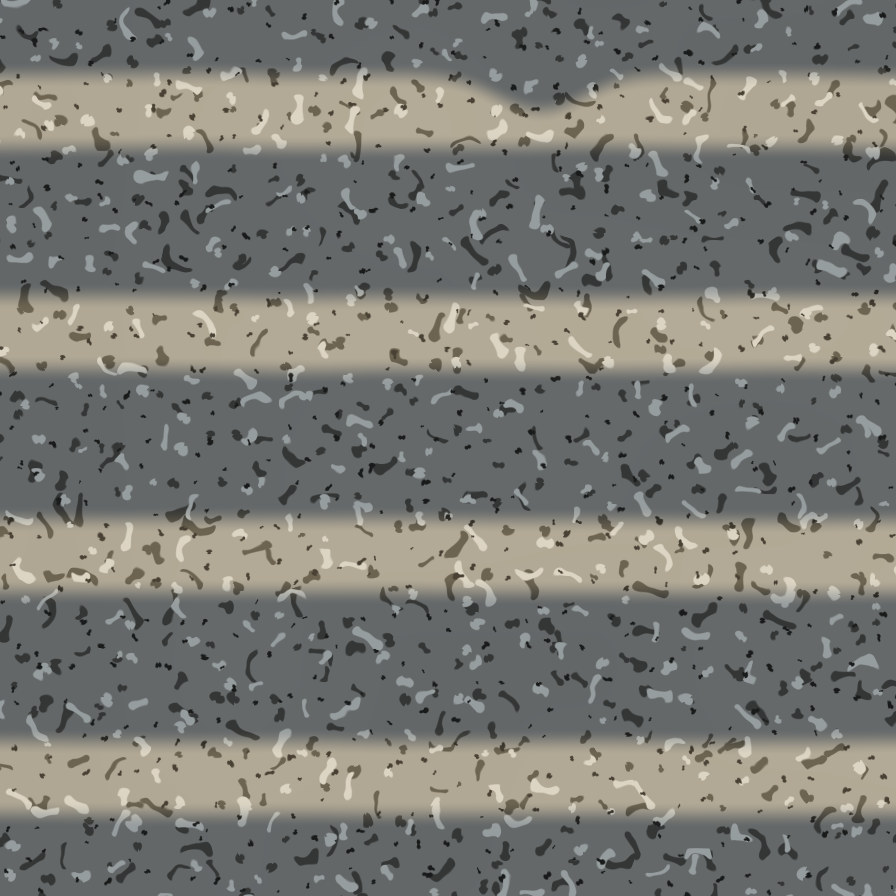
Write a three.js fragment shader that draws this texture.

```glsl
// Speckled grey rubber with four soft cream stripes, the top one sagging at one spot.
// Stripes are repeated soft bands; flecks are bent, waisted capsules scattered on
// jittered grids in a warped domain, and take their colour from the ground below.
varying vec2 vUv;

// Stripes
const float STRIPE_COUNT = 4.0;
const float STRIPE_PERIOD = 0.2483;
const float FIRST_STRIPE = 0.1310;
const float STRIPE_HALF = 0.0405;
const float STRIPE_SOFT = 0.0150;
const float SAG_X = 0.605;
const float SAG_WIDTH = 0.070;
const float SAG_DEPTH = 0.040;

// Flecks: cells across, then smallest and largest radius, then longest half length
const float LIGHT_CELLS = 21.0;
const float DARK_CELLS = 24.0;
const float SPECK_CELLS = 27.0;
const vec3 LIGHT_SIZE = vec3(0.0028, 0.0064, 0.0140);
const vec3 DARK_SIZE = vec3(0.0024, 0.0062, 0.0150);
const vec3 SPECK_SIZE = vec3(0.0010, 0.0030, 0.0022);
const float WARP_SCALE = 85.0;
const float WARP_AMOUNT = 0.0055;
const float EDGE = 0.0011;

// Colours, on the grey ground and on the stripes
const vec3 GREY = vec3(0.393, 0.408, 0.412);
const vec3 CREAM = vec3(0.695, 0.660, 0.585);
const vec3 LIGHT_ON_GREY = vec3(0.590, 0.615, 0.620);
const vec3 LIGHT_ON_CREAM = vec3(0.865, 0.835, 0.765);
const vec3 DARK_ON_GREY = vec3(0.205, 0.212, 0.208);
const vec3 DARK_ON_CREAM = vec3(0.425, 0.390, 0.315);
const vec3 SPECK_ON_GREY = vec3(0.100, 0.105, 0.105);
const vec3 SPECK_ON_CREAM = vec3(0.285, 0.255, 0.200);
const float TONE_DRIFT = 0.025;

float hash(vec2 p) {
  return fract(sin(dot(p, vec2(127.1, 311.7))) * 43758.5453);
}

float noise(vec2 p) {
  vec2 i = floor(p);
  vec2 f = fract(p);
  f = f * f * (3.0 - 2.0 * f);
  float low = mix(hash(i), hash(i + vec2(1.0, 0.0)), f.x);
  float high = mix(hash(i + vec2(0.0, 1.0)), hash(i + vec2(1.0, 1.0)), f.x);
  return mix(low, high, f.y);
}

// Bent capsule with a narrow waist and one end fatter than the other
float fleckDistance(vec2 p, float halfLength, float radius, float bend, float lean) {
  p.y += bend * (p.x * p.x - 0.4 * halfLength * halfLength);
  float t = clamp(p.x / halfLength, -1.0, 1.0);
  float width = radius * mix(0.68, 1.0, t * t) * (1.0 + lean * t);
  return length(p - vec2(t * halfLength, 0.0)) - width;
}

// Coverage of one layer of scattered flecks
float fleckLayer(vec2 p, float cells, vec3 size, float seed) {
  vec2 home = floor(p * cells);
  float nearest = 1.0;
  for (int y = -1; y <= 1; y++) {
    for (int x = -1; x <= 1; x++) {
      vec2 cell = home + vec2(float(x), float(y));
      vec2 id = cell + seed;
      vec2 jitter = vec2(hash(id), hash(id + 41.3));
      float angle = 6.2832 * hash(id + 73.9);
      float stretch = hash(id + 19.7);
      float radius = mix(size.x, size.y, hash(id + 57.1));
      float halfLength = mix(0.0008, size.z, stretch * stretch);
      float bend = 60.0 * (hash(id + 88.3) - 0.5);
      float lean = 0.7 * (hash(id + 31.9) - 0.5);
      vec2 q = p - (cell + jitter) / cells;
      float c = cos(angle);
      float s = sin(angle);
      q = vec2(c * q.x + s * q.y, c * q.y - s * q.x);
      nearest = min(nearest, fleckDistance(q, halfLength, radius, bend, lean));
    }
  }
  return 1.0 - smoothstep(-EDGE, EDGE, nearest);
}

// Soft stripe coverage; only the top stripe sags along its upper edge
float stripeMask(vec2 p) {
  float index = floor((p.y - FIRST_STRIPE) / STRIPE_PERIOD + 0.5);
  index = clamp(index, 0.0, STRIPE_COUNT - 1.0);
  float y = p.y - FIRST_STRIPE - index * STRIPE_PERIOD;
  y += 0.003 * (noise(vec2(p.x * 9.0, index * 7.0)) - 0.5);
  float away = (p.x - SAG_X) / SAG_WIDTH;
  float sag = SAG_DEPTH * exp(-away * away) * step(STRIPE_COUNT - 1.5, index);
  float upper = smoothstep(-STRIPE_SOFT, STRIPE_SOFT, STRIPE_HALF - sag - y);
  float lower = smoothstep(-STRIPE_SOFT, STRIPE_SOFT, STRIPE_HALF + y);
  return upper * lower;
}

void main() {
  vec2 p = vUv;
  float stripe = stripeMask(p);

  // Ground with a faint drift in tone
  vec3 color = mix(GREY, CREAM, stripe);
  color *= 1.0 + TONE_DRIFT * (noise(p * 5.0 + 3.7) - 0.5);

  // Warped domain roughens the fleck outlines
  vec2 w = p * WARP_SCALE;
  vec2 warped = p + WARP_AMOUNT * (vec2(noise(w), noise(w + 37.2)) - 0.5);

  // Flecks, dark below light, fine specks on top
  float dark = fleckLayer(warped, DARK_CELLS, DARK_SIZE, 11.0);
  float light = fleckLayer(warped, LIGHT_CELLS, LIGHT_SIZE, 137.0);
  float speck = fleckLayer(warped, SPECK_CELLS, SPECK_SIZE, 271.0);
  color = mix(color, mix(DARK_ON_GREY, DARK_ON_CREAM, stripe), dark);
  color = mix(color, mix(LIGHT_ON_GREY, LIGHT_ON_CREAM, stripe), light);
  color = mix(color, mix(SPECK_ON_GREY, SPECK_ON_CREAM, stripe), speck);

  gl_FragColor = vec4(color, 1.0);
}
```
